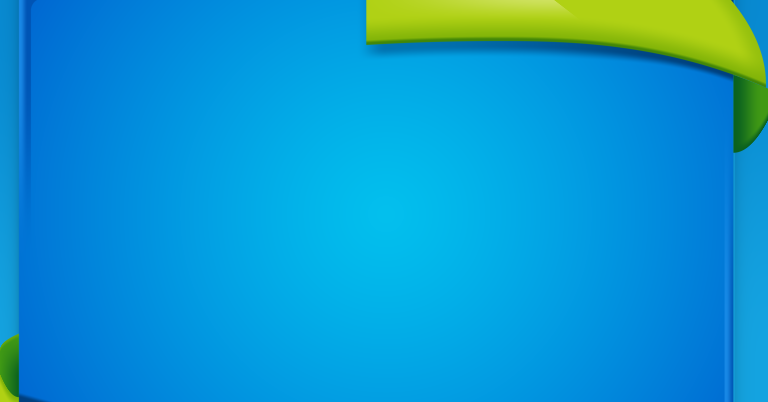
This background is drawn by a WebGL 2 fragment shader. Its source:

```glsl
#version 300 es
precision highp float;
// A glowing blue panel with bevelled sides, wrapped by a glossy green ribbon.
// Curves give the ribbon edges; soft masks layer backdrop, panel, shadow, folds.
// Lengths are in canvas heights, with the origin at the lower left.
uniform vec2 u_resolution;
out vec4 fragColor;

const float ASPECT = 1.91;
const float PANEL_LEFT = 0.047;
const float PANEL_RIGHT = 1.824;
const float RIBBON_LEFT = 0.911;
const vec2 GLOW_CENTER = vec2(0.96, 0.467);
const float GLOW_RADIUS = 1.04;
const float SHADOW_DROP = 0.036;

const vec3 GLOW_BLUE = vec3(0.01, 0.75, 0.93);
const vec3 EDGE_BLUE = vec3(0.00, 0.40, 0.82);
const vec3 BACK_TOP = vec3(0.03, 0.54, 0.82);
const vec3 BACK_LOW = vec3(0.08, 0.64, 0.88);
const vec3 BEVEL_LIGHT = vec3(0.12, 0.56, 0.92);
const vec3 BEVEL_DARK = vec3(0.00, 0.31, 0.68);
const vec3 SHADOW = vec3(0.00, 0.22, 0.44);
const vec3 LIME = vec3(0.69, 0.82, 0.08);
const vec3 LIME_DEEP = vec3(0.50, 0.70, 0.03);
const vec3 LIME_GLOSS = vec3(0.84, 0.90, 0.45);
const vec3 RIM_GREEN = vec3(0.26, 0.53, 0.03);
const vec3 FOLD_GREEN = vec3(0.25, 0.60, 0.08);
const vec3 FOLD_DARK = vec3(0.04, 0.38, 0.12);

float pixel;  // antialiasing width in canvas heights

// Antialiased step: 1 where d is positive
float inside(float d) { return smoothstep(-pixel, pixel, d); }

// 1 between a and b
float band(float x, float a, float b) { return inside(x - a) * inside(b - x); }

// Lower edge of the top ribbon
float ribbonEdge(float x) {
  float l = max(1.239 - x, 0.0) / 0.33;
  float r = max(x - 1.239, 0.0) / 0.585;
  return 0.898 - 0.010 * l * l - 0.084 * pow(r, 2.5);
}

// Right outline where the ribbon rolls over the panel
float ribbonOuter(float y) {
  float k = max(1.0 - (1.0 - y) / 0.21, 0.0);
  return 1.905 - 0.087 * k * k;
}

float roundedBox(vec2 p, vec2 lo, vec2 hi, float r) {
  vec2 q = abs(p - 0.5 * (lo + hi)) - 0.5 * (hi - lo) + r;
  return length(max(q, 0.0)) + min(max(q.x, q.y), 0.0) - r;
}

vec3 backdrop(vec2 p) {
  vec3 c = mix(BACK_LOW, BACK_TOP, smoothstep(0.1, 1.0, p.y));
  float gap = max(PANEL_LEFT - p.x, p.x - PANEL_RIGHT);
  return c * (1.0 - 0.15 * exp(-max(gap, 0.0) / 0.015));
}

vec3 panel(vec2 p) {
  float d = length(p - GLOW_CENTER) / GLOW_RADIUS;
  vec3 c = mix(GLOW_BLUE, EDGE_BLUE, min(pow(d, 1.25), 1.0));

  // Left bevel, fading downwards, with a rounded inner corner
  float leftFade = smoothstep(0.35, 0.85, p.y);
  float frame = inside(roundedBox(p, vec2(0.077, -1.0), vec2(3.0, 1.004), 0.03));
  vec3 leftBevel = mix(BEVEL_LIGHT, BEVEL_DARK, smoothstep(0.050, 0.069, p.x));
  c = mix(c, leftBevel, frame * leftFade * 0.8);

  // Right bevel, fading upwards
  float rightFade = 1.0 - smoothstep(0.15, 0.75, p.y);
  vec3 rightBevel = mix(BEVEL_LIGHT, BEVEL_DARK, smoothstep(1.806, 1.824, p.x));
  return mix(c, rightBevel, inside(p.x - 1.802) * rightFade * 0.75);
}

vec3 ribbonFront(vec2 p) {
  float above = p.y - ribbonEdge(p.x);
  vec3 c = mix(LIME_DEEP, LIME, smoothstep(0.0, 0.07, above));
  float roll = smoothstep(-0.06, 0.0, p.x - ribbonOuter(p.y));
  c = mix(c, LIME_DEEP, 0.55 * roll);
  // Gloss that ends on a slanted edge
  float slant = 1.378 + (1.0 - p.y) * 1.3 - p.x;
  float gloss = inside(slant) * smoothstep(0.945, 1.01, p.y);
  c = mix(c, LIME_GLOSS, gloss * smoothstep(0.88, 1.38, p.x) * 0.85);
  return mix(RIM_GREEN, c, smoothstep(0.004, 0.013, above));
}

void main() {
  pixel = 0.75 / u_resolution.y;
  vec2 p = gl_FragCoord.xy / u_resolution * vec2(ASPECT, 1.0);
  float onPanel = band(p.x, PANEL_LEFT, PANEL_RIGHT);
  vec3 col = mix(backdrop(p), panel(p), onPanel);
  col = mix(col, BACK_LOW, 0.6 * band(p.x, PANEL_RIGHT, PANEL_RIGHT + 0.004));

  // Shadows the ribbon throws on the panel
  float edge = ribbonEdge(p.x);
  float drop = SHADOW_DROP * (1.0 - 0.55 * smoothstep(1.4, 1.82, p.x));
  float shade = smoothstep(edge - drop - 0.006, edge - drop * 0.3, p.y);
  shade *= smoothstep(0.885, 0.96, p.x) * onPanel;
  col = mix(col, SHADOW, shade * mix(0.45, 0.85, smoothstep(1.0, 1.75, p.x)));
  float lowEdge = p.y - 0.018 + 0.28 * (p.x - PANEL_LEFT);
  float lowShade = 1.0 - smoothstep(-0.006, 0.008, lowEdge);
  col = mix(col, SHADOW, 0.85 * lowShade * onPanel);

  // Right fold, seen from the back
  float s = (p.x - PANEL_RIGHT) / 0.08;
  float foldBase = 0.62 + 0.07 * s * s;
  vec3 fold = mix(FOLD_DARK, FOLD_GREEN, smoothstep(0.0, 0.9, s));
  fold = mix(FOLD_DARK, fold, smoothstep(0.0, 0.025, p.y - foldBase));
  col = mix(col, fold, inside(p.x - PANEL_RIGHT) * band(p.y, foldBase, edge));

  // Top ribbon
  float front = inside(p.y - edge) * band(p.x, RIBBON_LEFT, ribbonOuter(p.y));
  col = mix(col, ribbonFront(p), front);

  // Lower left fold and the ribbon end in front of it
  float t = clamp(p.x / PANEL_LEFT, 0.0, 1.0);
  float foldTop = 0.130 + 0.040 * sqrt(t);
  float endTop = 0.012 + 0.058 * (1.0 - t) * (1.0 - t);
  float leftSide = inside(PANEL_LEFT - p.x);
  vec3 leftFold = mix(FOLD_GREEN, FOLD_DARK, t * (1.0 - smoothstep(0.06, 0.17, p.y)));
  float lip = 1.0 - smoothstep(0.0, 0.012, foldTop - p.y);
  leftFold = mix(leftFold, LIME_DEEP, 0.6 * lip);
  col = mix(col, leftFold, leftSide * inside(foldTop - p.y));
  vec3 endColor = mix(LIME_DEEP, LIME, smoothstep(0.0, 0.03, endTop - p.y));
  col = mix(col, endColor, leftSide * inside(endTop - p.y));

  fragColor = vec4(col, 1.0);
}
```
